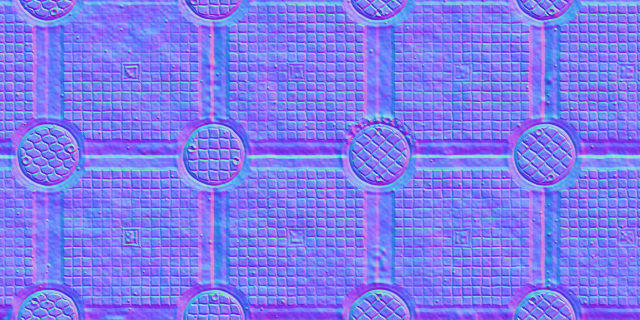
Reproduce this texture map procedurally as a Shadertoy shader.

```glsl
// Tangent-space normal map of worn paving: square studded panels in sunken
// frames, with a round cross-cut plate wherever four panels meet.
// One height function is built from distances and noise, then differentiated.

#define PITCH 0.517                  // panel spacing, in canvas heights
#define ORIGIN vec2(0.151, -0.001)   // one plate centre
#define STUD 0.0305                  // stud spacing
#define PANEL_HALF 0.216
#define PLATE_RADIUS 0.096
#define COLLAR_RADIUS 0.121
#define SEAM_DEPTH 0.0125
#define STUD_HEIGHT 0.0036
#define ROUGHNESS 1.3
#define STEEPNESS 1.12
#define BIAS vec2(0.015, 0.045)      // overall lean of the surface

float hash(vec2 p) {
    vec3 q = fract(vec3(p.xyx) * 0.1031);
    q += dot(q, q.yzx + 33.33);
    return fract((q.x + q.y) * q.z);
}

float noise(vec2 p) {
    vec2 i = floor(p), f = fract(p);
    f = f * f * (3.0 - 2.0 * f);
    return mix(mix(hash(i), hash(i + vec2(1, 0)), f.x),
               mix(hash(i + vec2(0, 1)), hash(i + vec2(1, 1)), f.x), f.y);
}

float bump(float x, float width) {
    return exp(-x * x / (width * width));
}

// Uneven trench: steep on the negative side, broad on the positive side
float seam(float d) {
    float side = clamp(d > 0.0 ? d / 0.027 : -d / 0.011, 0.0, 1.0);
    return mix(1.0 - side, smoothstep(1.0, 0.0, side), 0.6);
}

// Repeating raised squares with rounded corners
float studs(vec2 p, float pitch, float corner) {
    vec2 q = abs((fract(p / pitch) - 0.5) * pitch) - pitch * 0.43 + corner;
    float d = length(max(q, 0.0)) + min(max(q.x, q.y), 0.0) - corner;
    return smoothstep(0.0026, -0.0034, d);
}

// Sparse rounded grains of mixed size, one at most per cell
float grains(vec2 p, float size, float chance) {
    vec2 i = floor(p / size);
    vec2 centre = 0.35 + 0.3 * vec2(hash(i + 3.0), hash(i + 17.0));
    float radius = mix(0.2, 0.35, hash(i + 29.0));
    float d = length(fract(p / size) - centre);
    return step(hash(i + 41.0), chance) * radius * 3.0 * smoothstep(radius, 0.0, d);
}

float plate(vec2 k, vec2 node, float r) {
    float seed = hash(node + 7.0);
    float angle = node.x == 1.0 ? 0.0 : 0.7 + 0.2 * seed;
    float s = sin(angle), c = cos(angle);
    vec2 q = mat2(c, -s, s, c) * k;
    float wave = node.x == 0.0 ? 0.003 : 0.001;
    vec2 bent = q + wave * sin(q.yx * 180.0);
    float h = 0.0045 * studs(bent + 0.016, 0.033, 0.003) * smoothstep(0.088, 0.082, r);

    // Two lifting holes on opposite sides
    float turn = node.x == 2.0 ? 1.57 : 3.0 * seed;
    vec2 axis = vec2(cos(turn), sin(turn));
    float hole = length(vec2(abs(dot(k, axis)) - 0.073, dot(k, vec2(-axis.y, axis.x))));
    return h + 0.004 * bump(hole - 0.010, 0.004) - 0.004 * bump(hole, 0.006);
}

float relief(vec2 p) {
    vec2 wobble = 0.0035 * (vec2(noise(p * 32.0), noise(p * 32.0 + 50.0)) - 0.5);
    vec2 q = (p + wobble - ORIGIN) / PITCH;
    vec2 tile = floor(q), node = floor(q + 0.5);
    vec2 c = (fract(q) - 0.5) * PITCH;
    vec2 k = (q - node) * PITCH;
    float r = length(k);
    float odd = mod(tile.x, 2.0);

    // Panel plateau, notched by the collars, with studs worn away in patches
    float square = max(abs(c.x), abs(c.y));
    float edge = max(square - PANEL_HALF, COLLAR_RADIUS - r);
    float worn = smoothstep(0.34, 0.12, distance(p, vec2(0.4, 1.0)));
    worn = max(worn, 0.6 * smoothstep(0.55, 0.85, noise(p * 6.0)));
    float field = smoothstep(0.0, -0.008, edge) * smoothstep(0.028, 0.032, square);
    float h = 0.0052 * smoothstep(0.006, -0.006, edge);
    h += STUD_HEIGHT * studs(c, STUD, 0.002 + 0.005 * odd) * field * (1.0 - 0.85 * worn);

    // Small framed badge with a blurred relief
    float badge = tile.x == 0.0 ? 1.0 : 0.55;
    h += badge * (0.0038 * bump(square - 0.026, 0.004)
       + 0.009 * noise(p * 110.0) * smoothstep(0.022, 0.014, square));

    // Seams; alternate columns are shallower
    float outside = smoothstep(PLATE_RADIUS, COLLAR_RADIUS, r);
    float upright = mix(0.35, 0.95, mod(node.x, 2.0)) * seam(k.x);
    float level = (tile.x == 0.0 ? 0.65 : 1.0) * seam(k.y);
    h -= SEAM_DEPTH * outside * max(upright, level);

    // Plate, gap and collar
    h += plate(k, node, r);
    h -= 0.0055 * bump(r - PLATE_RADIUS, 0.0045);
    h += 0.004 * bump(r - COLLAR_RADIUS + 0.004, 0.007);

    // Spilled mortar, loose grains and general roughness
    float spill = smoothstep(0.6, 0.74, noise(p * 11.0 + 4.0)) * bump(min(abs(k.x), abs(k.y)), 0.025);
    float gravel = bump(r - 0.108, 0.016) * smoothstep(0.02, 0.05, k.y);
    gravel *= node == vec2(2, 1) ? 1.0 : 0.0;
    h += 0.010 * spill * outside * noise(p * 60.0);
    h += 0.0045 * grains(p, 0.023, 0.035);
    h += gravel * (0.010 * noise(p * 90.0) + 0.004 * grains(p, 0.014, 0.6));
    float rough = 0.006 * noise(p * 15.0) + 0.0022 * noise(p * 45.0) + 0.0011 * noise(p * 115.0);
    return h + ROUGHNESS * rough * (1.0 + 0.4 * worn);
}

void mainImage(out vec4 fragColor, in vec2 fragCoord) {
    vec2 p = fragCoord / iResolution.y;
    float e = max(0.0014, 0.5 / iResolution.y);   // slope filter width
    vec2 slope = vec2(relief(p + vec2(e, 0)) - relief(p - vec2(e, 0)),
                      relief(p + vec2(0, e)) - relief(p - vec2(0, e))) / (2.0 * e);
    vec3 normal = normalize(vec3(-STEEPNESS * slope - BIAS, 1.0));
    fragColor = vec4(0.5 + 0.5 * normal, 1.0);
}
```
